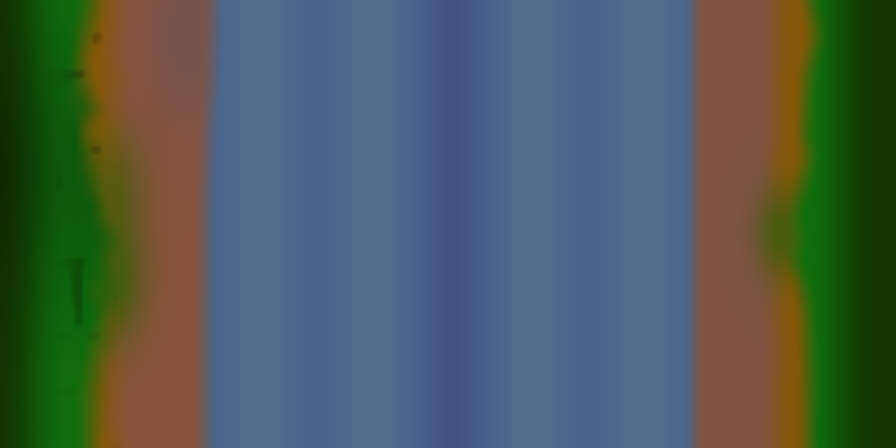
A WebGL 2 fragment shader for this background:

```glsl
#version 300 es
precision highp float;
// Soft vertical bands: a striped slate-blue centre between brown strips,
// with ragged orange seams and green borders that darken outwards.
// Bands are blended with smoothsteps; noise and soft spots bend the seams.
uniform vec2 u_resolution;
out vec4 outColor;

const vec3 DARK_GREEN = vec3(0.07, 0.21, 0.00);
const vec3 GREEN = vec3(0.06, 0.43, 0.05);
const vec3 OLIVE = vec3(0.25, 0.36, 0.04);
const vec3 ORANGE = vec3(0.52, 0.34, 0.02);
const vec3 BROWN = vec3(0.53, 0.325, 0.23);
const vec3 MAUVE = vec3(0.42, 0.32, 0.34);
const vec3 BLUE = vec3(0.27, 0.385, 0.55);
const vec3 PALE_BLUE = vec3(0.325, 0.42, 0.55);
const vec3 VIOLET = vec3(0.26, 0.32, 0.50);

float hash(vec2 p) {
  p = fract(p * vec2(0.1031, 0.1130));
  p += dot(p, p.yx + 33.33);
  return fract((p.x + p.y) * p.x * 97.0);
}

float noise(vec2 p) {
  vec2 cell = floor(p);
  vec2 f = fract(p);
  f = f * f * (3.0 - 2.0 * f);
  float low = mix(hash(cell), hash(cell + vec2(1, 0)), f.x);
  float high = mix(hash(cell + vec2(0, 1)), hash(cell + vec2(1, 1)), f.x);
  return mix(low, high, f.y);
}

// Bell curve around a centre
float bell(float x, float centre, float width) {
  float d = (x - centre) / width;
  return exp(-d * d);
}

// Soft elliptical spot
float spot(vec2 p, vec2 centre, vec2 size) {
  vec2 d = (p - centre) / size;
  return exp(-dot(d, d));
}

// Blue field with mirrored pale stripes and a violet middle
vec3 blueField(float x) {
  float s = abs(x - 0.506);
  float pale = bell(s, 0.09, 0.043) + bell(s, 0.215, 0.045);
  vec3 color = mix(BLUE, PALE_BLUE, min(pale, 1.0));
  return mix(color, VIOLET, bell(s, 0.0, 0.028));
}

// Green border; depth is the distance from the side of the canvas
vec3 greenBorder(float depth, float darkEnd, float brightStart) {
  return mix(DARK_GREEN, GREEN, smoothstep(darkEnd, brightStart, depth));
}

void main() {
  vec2 uv = gl_FragCoord.xy / u_resolution;
  float depthRight = 1.0 - uv.x;
  float ragged = noise(vec2(uv.x * 30.0, uv.y * 17.0)) - 0.5;

  // Central field and brown strips
  vec3 color = blueField(uv.x);
  float leftEdge = 0.229 + 0.008 * smoothstep(0.5, 1.0, uv.y);
  float leftBrown = 1.0 - smoothstep(leftEdge - 0.015, leftEdge + 0.015, uv.x);
  float rightBrown = smoothstep(0.762, 0.786, uv.x);
  color = mix(color, BROWN, leftBrown);
  color = mix(color, mix(BROWN, MAUVE, 0.3), rightBrown);
  color = mix(color, MAUVE, 0.6 * spot(uv, vec2(0.21, 0.92), vec2(0.05, 0.22)) * leftBrown);

  // Orange seams
  float leftOrange = 1.0 - smoothstep(0.105, 0.15, uv.x + 0.008 * ragged);
  float rightOrange = smoothstep(0.845, 0.885, uv.x + 0.008 * ragged);
  color = mix(color, ORANGE, max(leftOrange, rightOrange) * 0.95);

  // Olive stains where the green leaks inwards
  float leak = spot(uv, vec2(0.125, 0.37), vec2(0.035, 0.13));
  leak += 0.6 * spot(uv, vec2(0.125, 0.58), vec2(0.038, 0.13));
  leak += 0.9 * spot(uv, vec2(0.872, 0.48), vec2(0.028, 0.10));
  color = mix(color, OLIVE, min(leak, 0.9));

  // Green borders with uneven inner rims
  float leftRim = 0.105 + 0.018 * ragged;
  leftRim += 0.018 * bell(uv.y, 0.4, 0.14) - 0.016 * bell(uv.y, 0.85, 0.09);
  float rightRim = 0.101 + 0.008 * ragged;
  rightRim += 0.016 * bell(uv.y, 0.48, 0.11) - 0.007 * bell(uv.y, 0.92, 0.06);
  float leftGreen = 1.0 - smoothstep(leftRim - 0.025, leftRim + 0.018, uv.x);
  float rightGreen = 1.0 - smoothstep(rightRim - 0.018, rightRim + 0.014, depthRight);
  vec3 leftBorder = greenBorder(uv.x, 0.0, 0.075);
  leftBorder *= 1.0 - 0.2 * bell(uv.y, 0.62, 0.3);
  color = mix(color, leftBorder, leftGreen);
  color = mix(color, greenBorder(depthRight, 0.025, 0.1), rightGreen);

  // Small dark flecks along the left rim
  float fleck = smoothstep(0.72, 0.95, noise(uv * vec2(46.0, 24.0) + 7.0));
  color *= 1.0 - 0.25 * fleck * bell(uv.x, 0.095, 0.025);

  outColor = vec4(color, 1.0);
}
```
